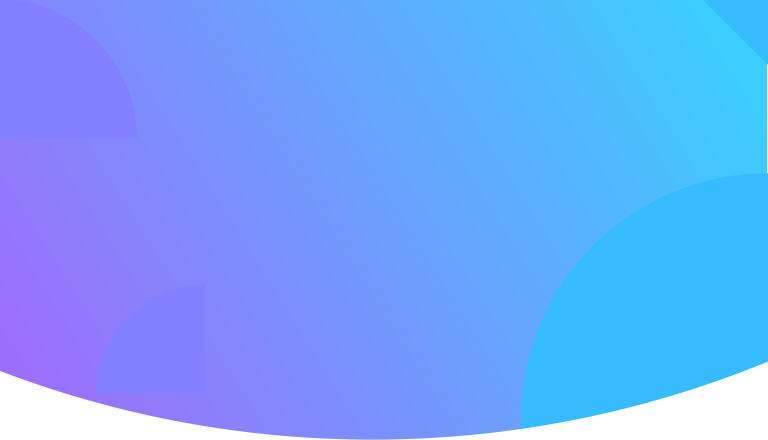
A Shadertoy shader for this background:

```glsl
// A violet-to-cyan diagonal gradient panel with a broad curved bottom edge on white.
// Flat quarter discs and a cut corner lie over it; each is a signed distance
// turned into smooth coverage. The unit of length is the canvas width.

// Coverage of a shape from its signed distance (negative inside).
float coverage(float dist) {
    float pixel = 1.0 / iResolution.x;
    return clamp(0.5 - dist / pixel, 0.0, 1.0);
}

float disc(vec2 p, vec2 center, float radius) {
    return length(p - center) - radius;
}

// Upper quarter of a disc; side is +1 for the right half, -1 for the left.
float quarterDisc(vec2 p, vec2 center, float radius, float side) {
    vec2 q = p - center;
    return max(length(q) - radius, max(-q.y, -side * q.x));
}

void mainImage(out vec4 fragColor, in vec2 fragCoord) {
    vec2 p = fragCoord / iResolution.xy * vec2(1.0, 0.5755);

    vec3 white = vec3(1.0);
    vec3 violet = vec3(0.616, 0.431, 0.982);
    vec3 cyan = vec3(0.235, 0.808, 1.0);
    vec3 periwinkle = vec3(0.514, 0.502, 1.0);
    vec3 azure = vec3(0.212, 0.733, 1.0);

    // Diagonal gradient, with a hairline of white at the right side
    float t = dot(p - vec2(0.0, 0.12), vec2(0.85, 0.53)) / 1.017;
    vec3 color = mix(violet, cyan, clamp(t, 0.0, 1.0));
    color = mix(white, color, coverage(p.x - 0.9988));

    // Quarter discs on the left
    float upperLeft = quarterDisc(p, vec2(-0.004, 0.3945), 0.1823, 1.0);
    float lowerLeft = quarterDisc(p, vec2(0.267, 0.0612), 0.142, -1.0);
    color = mix(color, periwinkle, coverage(min(upperLeft, lowerLeft)));

    // Large disc and cut corner on the right
    float largeDisc = disc(p, vec2(1.0, 0.0273), 0.3216);
    float cutCorner = dot(vec2(0.9154, 0.5755) - p, vec2(0.7071));
    color = mix(color, azure, coverage(min(largeDisc, cutCorner)));

    // Curved bottom edge
    float panel = disc(p, vec2(0.4846, 1.3525), 1.352);
    color = mix(white, color, coverage(panel));

    fragColor = vec4(color, 1.0);
}
```
